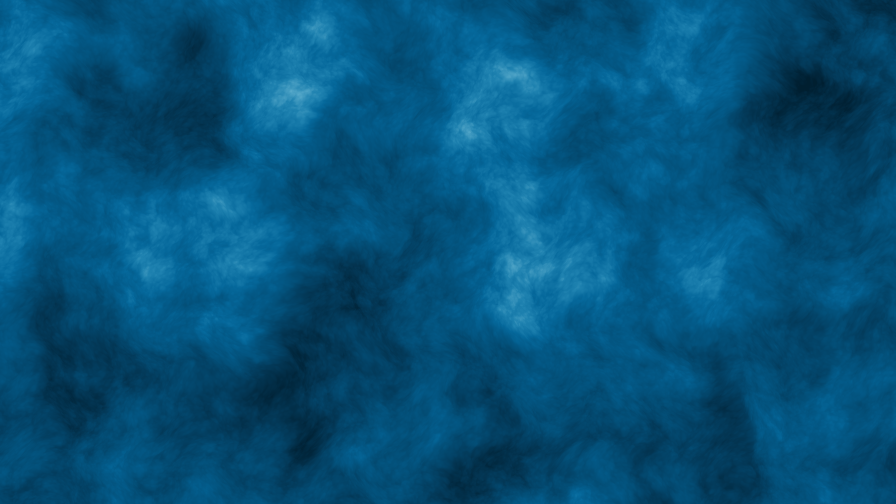
Give the GLSL for this texture, as a WebGL 1 fragment shader.

```glsl
precision highp float;
// Deep blue mottled clouds with soft puffs, dark creases and fine grain.
// Octaves of soft cellular noise, each slightly bent by the one before it, are
// summed to a roughly normal tone, which a ramp turns into shades of blue.

uniform vec2 u_resolution;

const int OCTAVES = 7;
const float BASE_CELLS = 3.1;    // largest cells per canvas height
const float LACUNARITY = 2.03;   // growth of frequency per octave
const float GAIN = 0.68;         // fall of strength per octave
const float SOFTNESS = 4.5;      // falloff of a cell's tone, higher is crisper
const float PUFF = 0.85;         // strength of bright puffs and dark creases
const float PUFF_MEAN = 0.21;    // mean squared distance to the nearest seed
const float BEND = 0.17;         // how far an octave bends the next
const float SWAY = 0.012;        // sine warp of the whole field
const float SPREAD = 0.77;       // standard deviation of the summed field
const vec2 SEED = vec2(17.3, 41.8);

const vec3 ABYSS = vec3(0.00, 0.12, 0.19);
const vec3 NAVY  = vec3(0.01, 0.20, 0.31);
const vec3 DEEP  = vec3(0.01, 0.26, 0.40);
const vec3 OCEAN = vec3(0.01, 0.31, 0.47);
const vec3 BLUE  = vec3(0.01, 0.35, 0.53);
const vec3 AZURE = vec3(0.02, 0.41, 0.61);
const vec3 SKY   = vec3(0.12, 0.51, 0.69);
const vec3 PALE  = vec3(0.42, 0.72, 0.83);

// Three random values per cell: seed position and tone
vec3 hash3(vec2 cell) {
  vec3 h = vec3(dot(cell, vec2(127.1, 311.7)),
                dot(cell, vec2(269.5, 183.3)),
                dot(cell, vec2(419.2, 371.9)));
  return fract(sin(h) * 43758.545);
}

// x: blended cell tone, y: puff height; both are centred on zero
vec2 softCells(vec2 p) {
  vec2 cell = floor(p);
  vec2 local = fract(p);
  float toneSum = 0.0;
  float weightSum = 0.0001;
  float nearest = 2.0;
  for (int j = -1; j <= 1; j++) {
    for (int i = -1; i <= 1; i++) {
      vec2 offset = vec2(float(i), float(j));
      vec3 rnd = hash3(cell + offset);
      vec2 delta = offset + rnd.xy - local;
      float dist2 = dot(delta, delta);
      float weight = exp(-SOFTNESS * dist2);
      toneSum += weight * (2.0 * rnd.z - 1.0);
      weightSum += weight;
      nearest = min(nearest, dist2);
    }
  }
  return vec2(toneSum / weightSum, PUFF_MEAN - nearest);
}

// Layered octaves, rotated and bent from one to the next
float cloudField(vec2 p) {
  mat2 turn = mat2(0.8, 0.6, -0.6, 0.8);
  p += SWAY * sin(p.yx * vec2(19.0, 23.0) + vec2(0.7, 2.1));
  p += 0.5 * SWAY * sin(p.yx * vec2(47.0, 41.0) + vec2(4.2, 1.3));
  vec2 q = p * BASE_CELLS + SEED;
  float strength = 1.0;
  float total = 0.0;
  for (int i = 0; i < OCTAVES; i++) {
    vec2 n = softCells(q);
    total += strength * (n.x + PUFF * n.y);
    q = turn * q * LACUNARITY + BEND * vec2(n.x, 2.0 * n.y) + SEED;
    strength *= GAIN;
  }
  return total / SPREAD;
}

// Blend to the next shade as z runs from a to b
vec3 shade(vec3 color, vec3 next, float a, float b, float z) {
  return mix(color, next, clamp((z - a) / (b - a), 0.0, 1.0));
}

// Stops are in standard deviations from the middle tone
vec3 blueRamp(float z) {
  vec3 color = shade(ABYSS, NAVY, -2.7, -1.7, z);
  color = shade(color, DEEP, -1.7, -0.88, z);
  color = shade(color, OCEAN, -0.88, -0.2, z);
  color = shade(color, BLUE, -0.2, 0.45, z);
  color = shade(color, AZURE, 0.45, 1.15, z);
  color = shade(color, SKY, 1.15, 1.95, z);
  return shade(color, PALE, 1.95, 3.1, z);
}

void main() {
  vec2 p = gl_FragCoord.xy / u_resolution.y;
  gl_FragColor = vec4(blueRamp(cloudField(p)), 1.0);
}
```
